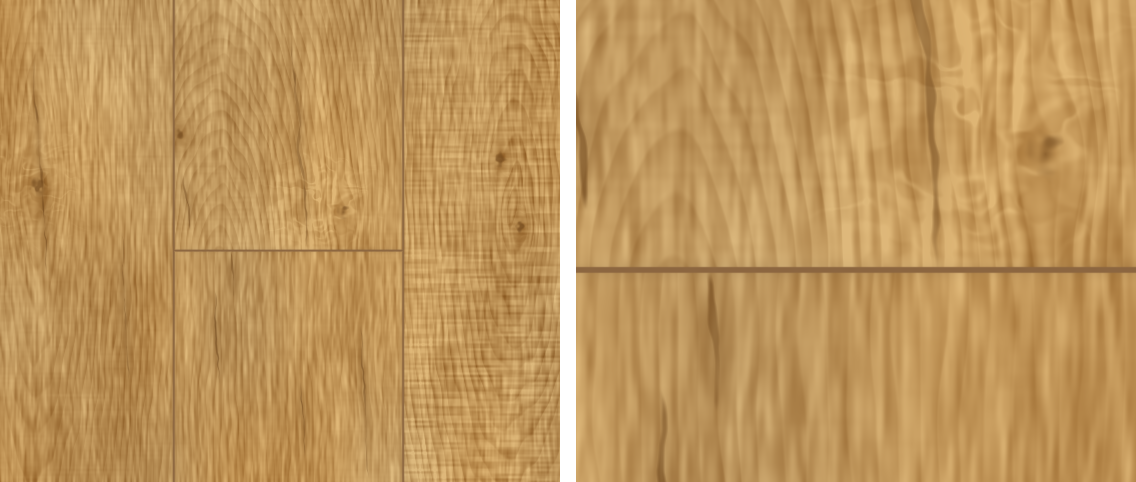
Left, the full canvas; right, a detail of the centre.
This texture is drawn by a Shadertoy shader. Its source:

```glsl
// Honey oak floor: staggered planks with arched grain, knots, cracks and saw marks.

// Layout, in units of the canvas height
const float PLANK_WIDTH = 0.4758;
const float PLANK_LENGTH = 2.2;
const vec2 PLANK_CORNER = vec2(0.3606, 0.480);
const float SEAM_HALF = 0.0020;
const float CRACK_SOFTNESS = 0.0028;

// Colours
const vec3 WOOD_DARK = vec3(0.62, 0.435, 0.210);
const vec3 WOOD_LIGHT = vec3(0.83, 0.675, 0.435);
const vec3 CRACK_COLOR = vec3(0.44, 0.28, 0.11);
const vec3 SEAM_COLOR = vec3(0.55, 0.40, 0.25);

// Per plank: upper middle, right, lower middle, left
const vec4 TONE = vec4(0.68, 0.74, 0.70, 0.66);
const vec4 PATCHINESS = vec4(1.15, 0.65, 0.5, 0.75);
const vec4 SAW_MARKS = vec4(0.10, 0.50, 0.05, 0.08);
const vec4 RING_DEPTH = vec4(0.28, 0.30, 0.20, 0.22);
const vec4 RING_WAVE = vec4(1.6, 1.8, 2.4, 1.5);
// Grain heart: x, y, stretch, rings per unit
const vec4 HEARTS[4] = vec4[](
    vec4(0.455, 0.42, 3.2, 25.0), vec4(1.065, 0.57, 4.2, 17.0),
    vec4(0.200, 0.20, 40.0, 1.6), vec4(0.079, 0.614, 7.0, 11.0));
// Knots: x, y, radius, strength of curly figure
const vec4 KNOTS[5] = vec4[](
    vec4(0.374, 0.720, 0.010, 0.1), vec4(0.712, 0.560, 0.014, 1.0),
    vec4(1.038, 0.667, 0.013, 0.2), vec4(1.080, 0.530, 0.010, 0.2),
    vec4(0.079, 0.614, 0.018, 0.6));
// Cracks: x, y, half length, half width
const vec4 CRACKS[8] = vec4[](
    vec4(0.083, 0.66, 0.24, 0.0026), vec4(0.260, 0.36, 0.16, 0.0028),
    vec4(0.622, 0.70, 0.23, 0.0036), vec4(0.387, 0.58, 0.06, 0.0026),
    vec4(0.449, 0.30, 0.10, 0.0024), vec4(0.482, 0.43, 0.05, 0.0028),
    vec4(0.756, 0.17, 0.17, 0.0026), vec4(0.628, 0.13, 0.08, 0.0016));

float hash(vec2 p) {
    vec3 q = fract(p.xyx * 0.1031);
    q += dot(q, q.yzx + 33.33);
    return fract((q.x + q.y) * q.z);
}

float noise(vec2 p) {
    vec2 i = floor(p), f = fract(p);
    f = f * f * (3.0 - 2.0 * f);
    return mix(mix(hash(i), hash(i + vec2(1, 0)), f.x),
               mix(hash(i + vec2(0, 1)), hash(i + vec2(1, 1)), f.x), f.y);
}

float fbm(vec2 p) {
    return 0.55 * noise(p) + 0.30 * noise(p * 2.1 + 7.3) + 0.15 * noise(p * 4.3 + 3.1);
}

// Plank position in its column (xy, 0..1) and its index (z)
vec3 plankAt(vec2 p) {
    vec2 q = (p - PLANK_CORNER) / vec2(PLANK_WIDTH, PLANK_LENGTH);
    float column = floor(q.x);
    q.y += 0.5 * mod(column, 2.0);
    return vec3(fract(q), mod(column + 2.0 * floor(q.y), 4.0));
}

void mainImage(out vec4 fragColor, in vec2 fragCoord) {
    vec2 p = fragCoord / iResolution.y;
    float px = 1.0 / iResolution.y;
    vec3 plank = plankAt(p);
    int id = int(plank.z + 0.5);
    vec2 seed = vec2(17.0, 31.0) * plank.z;

    // Knots pull the grain around them
    vec2 g = p;
    float core = 0.0, halo = 0.0, curl = 0.0;
    for (int i = 0; i < KNOTS.length(); i++) {
        vec4 k = KNOTS[i];
        if (abs(plankAt(k.xy).z - plank.z) > 0.5) continue;
        vec2 d = p - k.xy;
        vec2 e = d / (k.z * vec2(2.4, 4.5));
        g.x -= 0.75 * d.x * exp(-dot(e, e));
        float r = length(d * vec2(1.0, 0.75)) / k.z + 0.9 * (noise(p * 130.0) - 0.5);
        core = max(core, 1.0 - smoothstep(0.1, 0.9, r));
        halo = max(halo, exp(-0.35 * r * r));
        vec2 c = (d + vec2(0.05, -0.02) * k.w) / (k.z * vec2(6.5, 6.0));
        curl = max(curl, k.w * exp(-dot(c, c)));
    }

    // Growth rings: stretched ovals around the heart of the plank
    vec4 heart = HEARTS[id];
    float rings = heart.w * length((g - heart.xy) * vec2(heart.z, 1.0));
    rings += RING_WAVE[id] * fbm(g * vec2(7.0, 2.5) + seed);
    rings += 0.55 * noise(g * vec2(45.0, 16.0) + seed);
    float phase = fract(rings);
    float band = smoothstep(0.40, 0.85, phase) * (1.0 - smoothstep(0.85, 1.0, phase));
    band *= clamp(1.3 - 1.5 * fwidth(rings), 0.0, 1.0) * (0.4 + noise(g * vec2(14.0, 9.0) + seed));

    // Fibres, embossed pores, saw marks and broad patches
    float wander = 0.010 * noise(g * vec2(14.0, 8.0) + seed);
    vec2 f = vec2(g.x + wander, g.y);
    float fibre = noise(f * vec2(135.0, 10.0) + seed) - 0.5;
    float fine = noise(f * vec2(250.0, 34.0) + seed) - 0.5;
    vec2 poreCell = vec2(140.0, 38.0);
    float relief = noise(f * poreCell + seed) - noise((f + vec2(0.004, 0.003)) * poreCell + seed);
    float saw = noise(p * vec2(16.0, 200.0)) + 0.35 * noise(p * vec2(9.0, 85.0)) - 0.675;
    saw *= 0.35 + noise(p * vec2(5.0, 9.0) + 4.0);
    float patches = fbm(f * vec2(8.0, 2.6) + seed + 5.0) - 0.5;

    // Pale curly ripples near large knots
    float ripple = noise(p * vec2(36.0, 60.0) + 4.0 * fbm(p * 22.0));
    float figure = curl * (1.0 - smoothstep(0.0, 0.28, abs(ripple - 0.5)));

    float tone = TONE[id] + PATCHINESS[id] * patches + 0.40 * fibre + 0.42 * fine
        + 0.36 * relief + SAW_MARKS[id] * saw - RING_DEPTH[id] * band
        + 0.45 * figure - 0.15 * curl - 0.35 * halo;
    vec3 color = mix(WOOD_DARK, WOOD_LIGHT, clamp(tone, -0.35, 1.2));
    color += vec3(-0.010, 0.005, 0.020) * (2.0 * noise(p * vec2(6.0, 3.0) + 9.0) - 1.0);
    color = mix(color, CRACK_COLOR, 0.65 * core);

    // Cracks: tapering, leaning splits with a stained border
    for (int i = 0; i < CRACKS.length(); i++) {
        vec4 c = CRACKS[i];
        float along = (p.y - c.y) / c.z;
        float taper = max(1.0 - along * along, 0.0);
        float lean = -0.06 * (p.y - c.y) + 0.010 * (noise(vec2(p.y * 16.0, c.x * 90.0)) - 0.5);
        float d = abs(p.x - c.x - lean + 0.003 * (noise(p * vec2(20.0, 70.0)) - 0.5));
        float w = c.w * taper * (0.2 + noise(vec2(p.y * 45.0, c.x * 50.0)));
        float split = (1.0 - smoothstep(w - px, w + CRACK_SOFTNESS, d)) * smoothstep(0.0, 0.4, taper);
        split *= 0.45 + 0.8 * noise(vec2(p.y * 30.0, c.x * 70.0));
        float stain = exp(-d / (c.w * 3.5)) * taper;
        color = mix(color, CRACK_COLOR, max(0.65 * split, 0.32 * stain));
    }

    // Seams with a faint worn edge
    vec2 edge = min(plank.xy, 1.0 - plank.xy) * vec2(PLANK_WIDTH, PLANK_LENGTH);
    float seam = min(edge.x, edge.y);
    color *= 1.0 - 0.08 * exp(-seam / 0.004);
    color = mix(SEAM_COLOR, color, smoothstep(SEAM_HALF - px, SEAM_HALF + px, seam));

    fragColor = vec4(clamp(color, 0.0, 1.0), 1.0);
}
```
